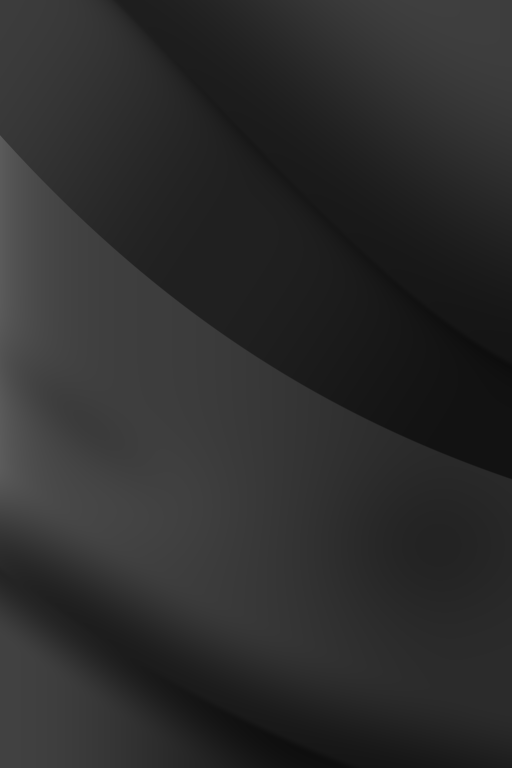
Write a WebGL 1 fragment shader that draws this background.

```glsl
precision highp float;
uniform vec2 u_resolution;

#define FOLD_SOFTNESS 0.006
#define UPPER_SHADOW 0.35
#define LOWER_SHADOW 0.55
#define EDGE_GLOW 0.12

// Cubic boundary curve, with coefficients from constant to cubic
float curve(vec4 k, float x) {
  return k.x + x * (k.y + x * (k.z + x * k.w));
}

float blob(vec2 offset, vec2 radius) {
  vec2 q = offset / radius;
  return exp(-dot(q, q));
}

// Top right sheet, brightening away from its fold
float cornerSheet(float x, float dist) {
  return 0.08 + 0.05 * (1.0 - x) + 0.16 * smoothstep(0.0, 0.42, dist);
}

// Dark diagonal sheet, fading towards the lower right
float darkSheet(vec2 p, float dist) {
  float s = p.x + p.y;
  float shade = 0.235 - 0.11 * smoothstep(0.0, 0.75, s)
                      - 0.055 * smoothstep(0.8, 1.5, s);
  return shade * (1.0 - UPPER_SHADOW * exp(-max(dist, 0.0) / 0.02));
}

// Broad light sheet with a glow on the left and soft dents
float lightSheet(vec2 p, float dist) {
  float shade = mix(0.235, 0.17, smoothstep(0.3, 0.9, p.x));
  shade += EDGE_GLOW * exp(-p.x / 0.09);
  float crease = p.y - 0.47 - 0.5 * p.x;
  shade -= 0.03 * exp(-pow(crease / 0.045, 2.0)) * (1.0 - smoothstep(0.1, 0.4, p.x));
  shade += 0.025 * blob(p - vec2(0.24, 0.66), vec2(0.2, 0.08));
  shade -= 0.035 * blob(p - vec2(0.83, 0.71), vec2(0.2, 0.1));
  return shade * (1.0 - LOWER_SHADOW * (1.0 - smoothstep(0.0, 0.14, dist)));
}

// Bottom left sheet
float bottomSheet(float x, float dist) {
  float shade = mix(0.255, 0.10, smoothstep(0.0, 0.6, x));
  return shade * mix(0.55, 1.0, smoothstep(0.0, 0.09, dist));
}

void main() {
  // Unit coordinates with y measured downwards
  vec2 p = gl_FragCoord.xy / u_resolution;
  p.y = 1.0 - p.y;

  // Signed vertical offsets, positive below each boundary
  float upper = p.y - curve(vec4(-0.136, 0.527, 0.422, -0.338), p.x);
  float edge = p.y - curve(vec4(0.176, 0.74, -0.364, 0.072), p.x);
  float lower = p.y - curve(vec4(0.74, 0.501, -0.183, 0.0), p.x);

  // Stack the sheets from top to bottom
  float shade = cornerSheet(p.x, -upper);
  shade = mix(shade, darkSheet(p, upper),
              smoothstep(-FOLD_SOFTNESS, FOLD_SOFTNESS, upper));
  shade = mix(shade, lightSheet(p, -lower),
              smoothstep(-1.0, 1.0, edge * u_resolution.y));
  shade = mix(shade, bottomSheet(p.x, lower),
              smoothstep(-FOLD_SOFTNESS, FOLD_SOFTNESS, lower));

  gl_FragColor = vec4(vec3(shade), 1.0);
}
```
